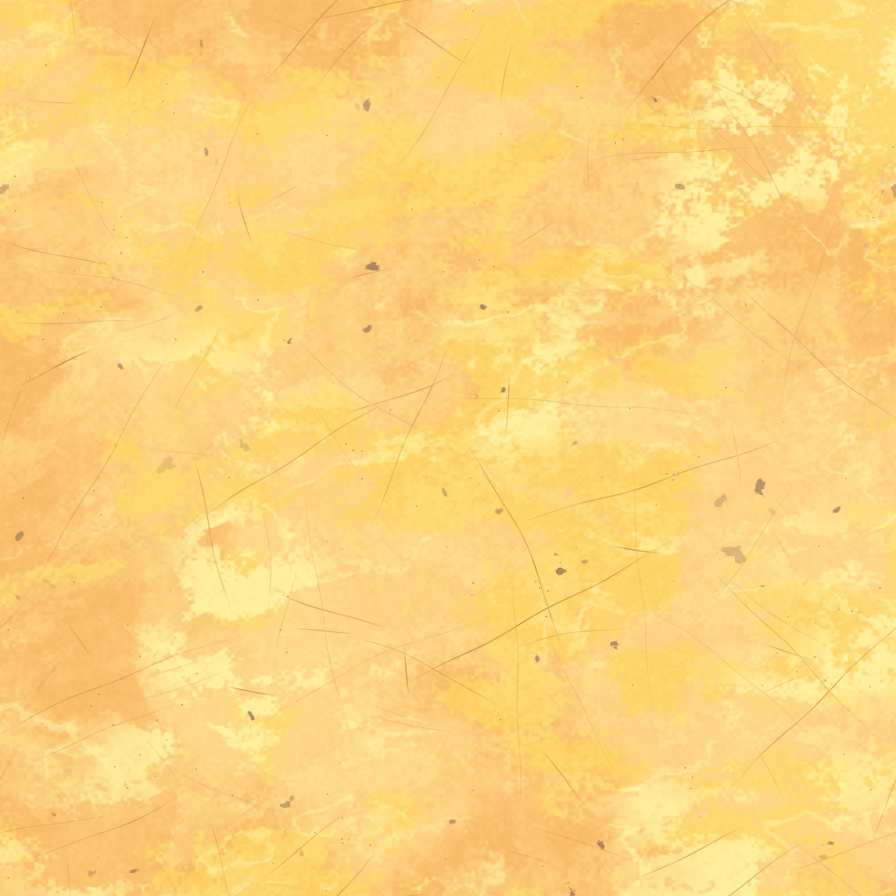
This texture is drawn by a three.js fragment shader. Its source:

```glsl
varying vec2 vUv;

const vec3 PEACH = vec3(1.00, 0.830, 0.520);
const vec3 AMBER = vec3(0.98, 0.745, 0.420);
const vec3 YELLOW = vec3(1.00, 0.835, 0.375);
const vec3 CREAM = vec3(1.00, 0.940, 0.620);
const vec3 FIBRE_COLOR = vec3(0.74, 0.47, 0.20);
const vec3 SPECK_COLOR = vec3(0.54, 0.40, 0.34);

const int FIBRES = 100;
const int SPECKS = 50;
const float FIBRE_WIDTH = 0.0015;
const float CLOUD_SCALE = 5.0;
const float PATCH_SCALE = 13.0;
const float CREASE_SCALE = 9.0;
const float DUST_CELLS = 130.0;
const float CRUMBLE = 0.24;
const float GRAIN = 0.06;

float hash(vec2 p) {
  return fract(sin(dot(p, vec2(127.1, 311.7))) * 43758.5453);
}

vec2 hash2(vec2 p) {
  return vec2(hash(p), hash(p + 37.3));
}

float noise(vec2 p) {
  vec2 i = floor(p);
  vec2 f = fract(p);
  f = f * f * (3.0 - 2.0 * f);
  float low = mix(hash(i), hash(i + vec2(1.0, 0.0)), f.x);
  float high = mix(hash(i + vec2(0.0, 1.0)), hash(i + vec2(1.0, 1.0)), f.x);
  return mix(low, high, f.y);
}

float fbm(vec2 p) {
  float sum = 0.0;
  float amp = 0.5;
  for (int i = 0; i < 6; i++) {
    sum += amp * noise(p);
    p = mat2(0.8, 0.6, -0.6, 0.8) * p * 2.03 + 11.7;
    amp *= 0.53;
  }
  return sum;
}

// Thin bright ridges where the noise crosses its middle value
float ridge(vec2 p, float width) {
  return 1.0 - smoothstep(0.0, width, abs(fbm(p) - 0.5));
}

vec2 rotate(vec2 p, float a) {
  float c = cos(a);
  float s = sin(a);
  return vec2(c * p.x + s * p.y, c * p.y - s * p.x);
}

// Shortest offset on a wrapping canvas
vec2 wrapOffset(vec2 p, vec2 center) {
  return fract(p - center + 0.5) - 0.5;
}

float fibre(vec2 uv, float id) {
  vec2 shape = hash2(vec2(id, 5.0));
  vec2 look = hash2(vec2(id, 9.0));
  vec2 q = rotate(wrapOffset(uv, hash2(vec2(id, 1.0))), shape.x * 3.1416);
  float halfLength = mix(0.03, 0.2, shape.y * shape.y);
  q.y -= (look.x - 0.5) * 2.0 * q.x * q.x + 0.0015 * sin(q.x * 45.0 + id);
  float line = 1.0 - smoothstep(0.0, FIBRE_WIDTH, abs(q.y));
  float ends = 1.0 - smoothstep(0.3, 1.0, abs(q.x) / halfLength);
  return line * ends * mix(0.14, 0.55, look.y * look.y * look.y);
}

float speck(vec2 uv, float id, float rough) {
  vec2 look = hash2(vec2(id, 23.0));
  vec2 q = rotate(wrapOffset(uv, hash2(vec2(id, 17.0))), look.x * 6.2832);
  float radius = mix(0.002, 0.008, look.y * look.y * look.y);
  float d = length(q * vec2(0.7, 1.3)) + (rough - 0.5) * radius * 3.5;
  float body = 1.0 - smoothstep(radius - 0.0015, radius + 0.0015, d);
  return body * mix(0.15, 0.75, hash(vec2(id, 31.0)));
}

// Tiny dust dots, gathered in a few loose clusters
float dust(vec2 uv) {
  vec2 cell = floor(uv * DUST_CELLS);
  vec2 center = 0.2 + 0.6 * hash2(cell + 3.0);
  float d = length(fract(uv * DUST_CELLS) - center);
  float cluster = smoothstep(0.72, 0.95, noise(cell * 0.12));
  float present = step(hash(cell + 71.0), 0.003 + 0.12 * cluster);
  return present * (1.0 - smoothstep(0.04, 0.2, d)) * 0.6 * hash(cell + 13.0);
}

void main() {
  vec2 uv = vUv;
  vec2 warp = vec2(fbm(uv * 7.0 + 3.0), fbm(uv * 7.0 + 19.0)) - 0.5;
  vec2 flow = rotate(uv, 0.15) * vec2(0.7, 1.3) + warp * 0.1;
  float fine = noise(uv * 250.0) * 0.6 + noise(uv * 120.0 + 5.0) * 0.4 - 0.5;
  float crumbs = fine * CRUMBLE;

  // Soft clouds of peach and amber
  float cloud = fbm(uv * CLOUD_SCALE + warp) + crumbs * 0.15;
  vec3 color = mix(AMBER, PEACH, smoothstep(0.33, 0.60, cloud));

  // Crumbly yellow streaks, denser in some regions
  float region = (fbm(uv * 3.5 + 13.0) - 0.5) * 0.35;
  float patches = fbm(flow * PATCH_SCALE + 41.0) + region + crumbs;
  color = mix(color, YELLOW, 0.75 * smoothstep(0.52, 0.66, patches));

  // Pale glow, flakes and creases
  float glow = smoothstep(0.50, 0.74, fbm(uv * 3.6 + 57.0));
  float crease = ridge(flow * CREASE_SCALE + 83.0, 0.04);
  crease *= smoothstep(0.44, 0.64, fbm(uv * 11.0 + 29.0) + crumbs);
  float flakes = smoothstep(0.49, 0.64, fbm(flow * 20.0 + 7.0) + crumbs);
  float pale = 0.5 * crease + glow * (0.2 + 0.65 * flakes) + 0.2 * flakes;
  color = mix(color, CREAM, clamp(pale, 0.0, 0.95));

  // Fine paper grain
  color += fine * GRAIN * vec3(0.3, 0.7, 1.0);

  // Fibres, specks and dust
  float fibres = 0.0;
  for (int i = 0; i < FIBRES; i++) {
    fibres = max(fibres, fibre(uv, float(i)));
  }
  fibres *= 0.6 + 0.8 * noise(uv * 60.0);
  color = mix(color, FIBRE_COLOR, fibres);
  float rough = fbm(uv * 130.0);
  float specks = dust(uv);
  for (int i = 0; i < SPECKS; i++) {
    specks = max(specks, speck(uv, float(i), rough));
  }
  color = mix(color, SPECK_COLOR, specks);

  gl_FragColor = vec4(clamp(color, 0.0, 1.0), 1.0);
}
```
